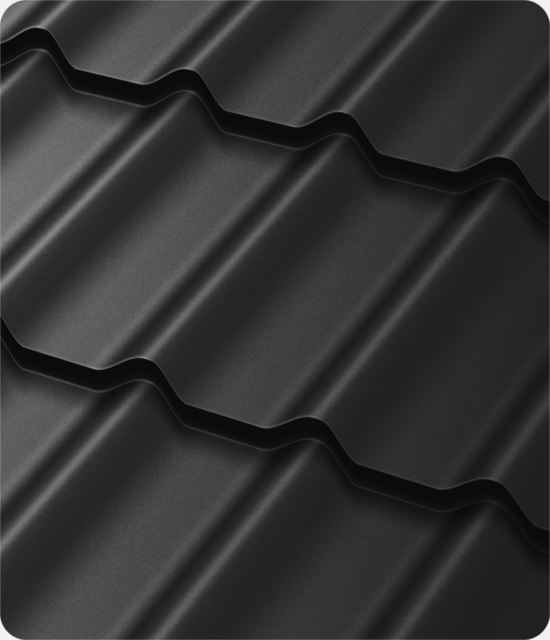
Give the GLSL for this texture, as a WebGL 2 fragment shader.

```glsl
#version 300 es
precision highp float;
// Dark coated metal roof tiles: three overlapping rows of slanted ribs.
// Ribs come from a fanned repeat coordinate; two wavy stepped lips follow
// the same repeat, each with a black wall, thin rim and soft shadow.
uniform vec2 u_resolution;
out vec4 outColor;

// Layout, in canvas heights with y measured downwards
const float PITCH = 0.323;        // rib spacing at the middle height
const float FAN = 0.09;           // spacing growth towards the viewer
const float SLANT = 0.98;         // lean of the first rib
const vec2 RIB_ORIGIN = vec2(0.0573, 0.3906);
const float STEP_DROP = 0.039;    // offset of ribs from row to row
const vec2 UPPER_LIP = vec2(0.0266, 0.279);  // start height, slope
const vec2 LOWER_LIP = vec2(0.4815, 0.350);
const float WAVE = 0.051;         // depth of the lip wave
const float WALL = 0.031;         // thickness of the step
const float CORNER = 0.042;
const float GRAIN = 0.035;

// Tones
const vec3 PAPER = vec3(0.95);
const float WALL_TONE = 0.045;
const float VALLEY_TONE = 0.105;

float hash(vec2 p) {
  vec3 q = fract(vec3(p.xyx) * 0.1031);
  q += dot(q, q.yzx + 33.33);
  return fract((q.x + q.y) * q.z);
}

float noise(vec2 p) {
  vec2 i = floor(p), f = fract(p);
  f = f * f * (3.0 - 2.0 * f);
  return mix(mix(hash(i), hash(i + vec2(1, 0)), f.x),
             mix(hash(i + vec2(0, 1)), hash(i + 1.0), f.x), f.y);
}

float bell(float x, float width) {
  return exp(-x * x / (width * width));
}

// Position across the ribs; whole numbers lie on the crests
float ribCoord(vec2 p, float row) {
  float y = p.y - row * STEP_DROP - RIB_ORIGIN.y;
  return (p.x - RIB_ORIGIN.x + SLANT * y) / (PITCH + FAN * y);
}

// Light falls off from the left side
float lightAt(vec2 p) {
  float glow = 0.07 * bell(length(p - vec2(0.0, 0.32)), 0.3);
  return max(0.375 - 0.27 * p.x - 0.06 * (p.y - 0.4) + glow, 0.13);
}

// Shading of one row: valley, flat pan, groove and bright crest
float panel(vec2 p, float row) {
  float u = ribCoord(p, row);
  float t = fract(u);
  float s = t - step(0.5, t);
  float light = lightAt(p);
  float valley = VALLEY_TONE + 0.14 * light;
  float pan = smoothstep(0.24, 0.55, t) * (1.0 - smoothstep(0.79, 0.89, t));
  float tone = mix(valley, light, pan);
  tone += 0.16 * light * bell(t - 0.79, 0.035);
  tone -= 0.03 * bell(t - 0.89, 0.04);
  tone += 0.68 * light * bell(s + 0.005, 0.034);
  tone += 0.16 * light * bell(s, 0.1);
  return tone;
}

// Height and repeat phase of a wavy lip
vec2 lipAt(float x, vec2 line, float row) {
  float base = line.x + line.y * x;
  float t = fract(ribCoord(vec2(x, base), row));
  float wave = smoothstep(0.03, 0.25, t) * (1.0 - smoothstep(0.68, 1.0, t));
  return vec2(base + wave * (WAVE - 0.010 * t), t);
}

void main() {
  vec2 p = gl_FragCoord.xy / u_resolution.y;
  p.y = 1.0 - p.y;
  float aa = 1.0 / u_resolution.y;
  float tone = panel(p, -1.0);

  // Lay each lower row over the one above it
  for (int k = 0; k < 2; k++) {
    float row = float(k);
    vec2 lip = lipAt(p.x, k == 0 ? UPPER_LIP : LOWER_LIP, row - 1.0);
    float d = p.y - lip.x;
    float light = lightAt(p);
    float rise = bell(lip.y - 0.85, 0.16);
    tone += (0.3 + 0.7 * rise) * 0.6 * light * bell(d + 0.0015, 0.0022);

    float below = d - WALL;
    float shade = mix(0.42, 1.0, smoothstep(0.0, 0.055, below));
    float lower = panel(p, row) * shade;
    float wall = WALL_TONE + 0.025 * smoothstep(0.6, 1.0, d / WALL);
    float step_ = mix(wall, lower, smoothstep(-aa, aa, below));
    step_ += 0.32 * light * bell(below - 0.003, 0.0016);
    tone = mix(tone, step_, smoothstep(-aa, aa, d));
  }

  // Fine coating grain, stronger on lit metal
  float grain = noise(p * 420.0) + 0.5 * hash(floor(p * 512.0)) - 0.75;
  tone += GRAIN * grain * smoothstep(0.06, 0.3, tone);

  // Rounded outer corners
  vec2 halfSize = 0.5 * vec2(u_resolution.x / u_resolution.y, 1.0);
  vec2 q = abs(p - halfSize) - halfSize + CORNER;
  float outside = length(max(q, 0.0)) - CORNER;
  vec3 color = mix(vec3(tone), PAPER, smoothstep(-aa, aa, outside));
  outColor = vec4(color, 1.0);
}
```
